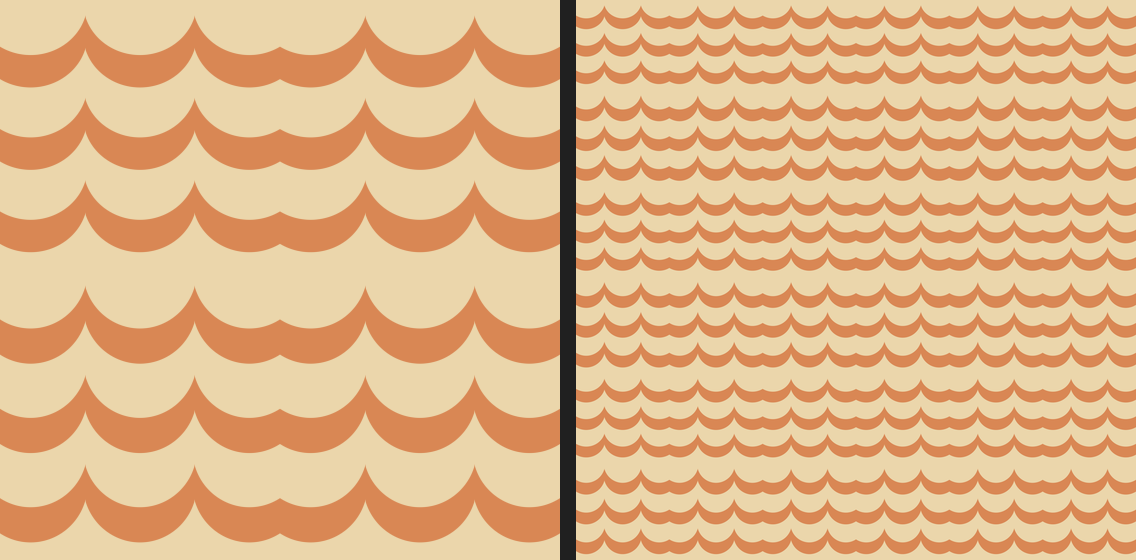
Left, the tile; right, the same tile 3 across and 3 down.
Write a Shadertoy shader that draws this pattern.

```glsl
// Height of the scalloped edge above its dip (x) and its slope (y)
vec2 scallop(float u) {
    float x = (fract(u * 2.0) - 0.5) * 0.5;
    // Three arcs per repeat; the outer two are cut short where repeats meet
    x -= 0.1953 * clamp(round(x / 0.1953), -1.0, 1.0);
    float t = x / 0.1016;
    float root = sqrt(max(1.0 - t * t, 0.01));
    return vec2(0.0952 * (1.0 - root), 0.937 * t / root);
}

// Signed distance to the nearest wave band, negative inside
float waveBands(vec2 uv) {
    float down = 1.0 - uv.y;

    // Two groups of three rows, the lower group stretched vertically
    bool lowerGroup = down > 0.482;
    float stretch = lowerGroup ? 1.085 : 1.0;
    float firstDip = lowerGroup ? 0.5866 : 0.0983;

    vec2 edge = scallop(uv.x);
    float depth = (down - firstDip) / stretch + edge.x;
    float row = clamp(floor(depth / 0.1471 + 0.3), 0.0, 2.0);
    depth -= row * 0.1471;

    // Vertical offset corrected by the slope of the edge
    float slope = edge.y * stretch;
    float offset = abs(depth - 0.02895) - 0.02895;
    return offset * stretch / sqrt(1.0 + slope * slope);
}

void mainImage(out vec4 fragColor, in vec2 fragCoord) {
    vec2 uv = fragCoord / iResolution.xy;
    float pixel = 1.0 / iResolution.y;

    vec3 cream = vec3(0.92, 0.84, 0.67);
    vec3 terracotta = vec3(0.85, 0.53, 0.33);

    float ink = 1.0 - smoothstep(-0.7 * pixel, 0.7 * pixel, waveBands(uv));
    fragColor = vec4(mix(cream, terracotta, ink), 1.0);
}
```
